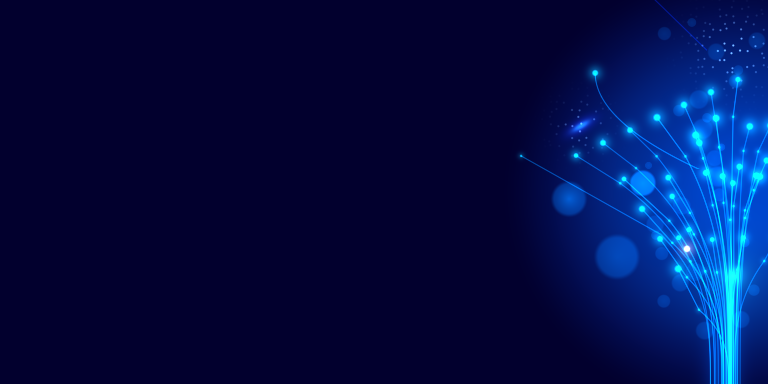
Write a WebGL 1 fragment shader that draws this background.

```glsl
precision highp float;
// A glowing circuit tree on deep navy: a soft blue halo at the right, a trunk of
// light fibres whose cubic stems fan out to elbowed twigs with bright nodes,
// plus bokeh discs, star dust and a tiny tilted galaxy, all from distances.
uniform vec2 u_resolution;

float hash(float n) { return fract(sin(n * 12.9898 + 4.1) * 43758.547); }

float stroke(float d) {
  return smoothstep(max(0.003, 1.1 / u_resolution.y), 0.0, d);
}

float segment(vec2 p, vec2 a, vec2 b) {
  vec2 ab = b - a;
  return length(p - a - ab * clamp(dot(p - a, ab) / dot(ab, ab), 0.0, 1.0));
}

float node(vec2 p, vec2 c, float size) {
  float d = length(p - c) / size;
  return smoothstep(1.0, 0.3, d) + 0.45 * exp(-d * d * 0.3);
}

// Flat translucent disc with a slightly softened rim
float bokeh(vec2 p, vec2 c, float r) {
  float d = length(p - c) / r;
  return smoothstep(1.08, 0.82, d) * (0.75 + 0.25 * (1.0 - d));
}

// Cubic stem rising from the trunk, then a straight twig to its tip
float branch(vec2 p, float root, vec2 joint, vec2 tip) {
  float t = clamp(p.y / joint.y, 0.0, 1.0);
  float lean = joint.x - root;
  float slope = 3.0 * lean * t * t / joint.y;
  float d = abs(p.x - root - lean * t * t * t) / sqrt(1.0 + slope * slope);
  return max(stroke(d) * step(p.y, joint.y), stroke(segment(p, joint, tip)));
}

// Sparse twinkles, one candidate per grid cell
float dust(vec2 p) {
  vec2 cell = floor(p / 0.019);
  float id = dot(cell, vec2(1.0, 57.0));
  vec2 q = p - (cell + 0.25 + 0.5 * vec2(hash(id), hash(id + 0.4))) * 0.019;
  return step(0.45, hash(id + 0.7)) * smoothstep(0.0045, 0.0005, length(q));
}

vec3 halo(vec2 p) {
  float g = 1.0 - length((p - vec2(1.94, 0.5)) / vec2(0.64, 0.6));
  vec3 col = mix(vec3(0.008, 0.0, 0.18), vec3(0.01, 0.05, 0.32), smoothstep(0.0, 0.28, g));
  col = mix(col, vec3(0.01, 0.15, 0.53), smoothstep(0.18, 0.52, g));
  return mix(col, vec3(0.0, 0.27, 0.8), smoothstep(0.42, 0.9, g));
}

vec3 tree(vec2 p) {
  float lines = 0.0, nodes = 0.0;
  for (int i = 0; i < 30; i++) {
    float k = float(i), h = hash(k), g = hash(k + 0.5);
    // Outer crown row, lower left row, then the scattered interior
    vec2 tip = vec2(1.5 + 0.0703 * k, 0.595 + 0.033 * k);
    if (i > 6) tip = vec2(1.766 - 0.047 * (k - 7.0), 0.3 + 0.078 * (k - 7.0));
    if (i > 10) tip = vec2(1.73 + 0.3 * fract(k * 0.618), 0.36 + 0.36 * h);
    float bend = 0.5 + 0.5 * g;
    vec2 joint = tip + vec2((1.89 - tip.x) * 0.45 * bend, -0.11 * bend);
    float root = 1.85 + 0.06 * clamp((tip.x - 1.55) * 2.2, 0.0, 1.0) + 0.02 * h;
    lines += branch(p, root, joint, tip) * (0.4 + 0.3 * g);
    nodes += node(p, tip, 0.008 + 0.004 * h) + 0.5 * node(p, joint, 0.005);
  }

  // Long straight feeler and the sweeping parabolic one
  vec2 feeler = vec2(1.357, 0.594);
  lines += 0.5 * branch(p, 1.85, vec2(1.72, 0.39), feeler);
  float drop = 0.81 - p.y;
  float sweep = abs(p.x - 1.55 - 4.3 * drop * drop) / sqrt(1.0 + 74.0 * drop * drop);
  lines += 0.6 * stroke(sweep) * step(0.0, drop) * step(drop, 0.25);
  nodes += node(p, vec2(1.55, 0.81), 0.01) + 0.5 * node(p, feeler, 0.005);

  // Trunk shaft and its hot core
  float shaft = exp(-abs(p.x - 1.901) / 0.007) * smoothstep(0.31, 0.2, p.y);
  shaft *= 0.45 + 0.55 * smoothstep(0.0, 0.12, p.y);
  float sheath = exp(-pow((p.x - 1.885) / 0.045, 2.0)) * smoothstep(0.4, 0.0, p.y);
  float core = length(p - vec2(1.909, 0.281));
  vec3 col = vec3(0.0, 0.5, 0.75) * min(lines, 1.3);
  col += vec3(0.03, 0.75, 0.8) * min(nodes, 1.2);
  col += vec3(0.1, 0.75, 0.7) * shaft + vec3(0.0, 0.13, 0.3) * sheath;
  return col + vec3(0.1, 0.8, 0.7) * (exp(-core * 70.0) + 0.3 * exp(-core * 18.0));
}

vec3 discs(vec2 p) {
  float soft = 0.8 * bokeh(p, vec2(1.607, 0.331), 0.058);
  soft += bokeh(p, vec2(1.482, 0.482), 0.046) * exp(-length(p - vec2(1.482, 0.482)) * 12.0) * 1.5;
  soft += 1.9 * bokeh(p, vec2(1.674, 0.523), 0.034);
  for (int i = 0; i < 26; i++) {
    float k = float(i) + 40.0, h = hash(k);
    vec2 c = vec2(2.0 - 0.36 * h, 0.1 + 0.85 * fract(k * 0.618));
    soft += 0.5 * bokeh(p, c, 0.008 + 0.02 * hash(k + 0.3));
  }
  return vec3(0.0, 0.2, 0.32) * soft;
}

vec3 sky(vec2 p) {
  // Tilted galaxy, star dust, a faint diagonal ray and one warm star
  vec2 q = p - vec2(1.513, 0.672);
  vec2 r = vec2(0.86 * q.x + 0.51 * q.y, 0.86 * q.y - 0.51 * q.x);
  vec3 col = vec3(0.08, 0.45, 0.5) * exp(-dot(r / vec2(0.022, 0.007), r / vec2(0.022, 0.007)));
  col += vec3(0.05, 0.08, 0.4) * exp(-dot(r / vec2(0.04, 0.016), r / vec2(0.04, 0.016)));
  vec2 top = (p - vec2(1.91, 0.87)) / vec2(0.08, 0.075);
  float field = exp(-dot(top, top)) + 0.6 * exp(-dot(r, r) / 0.003);
  col += vec3(0.5, 0.7, 0.8) * dust(p) * field;
  col += vec3(0.0, 0.06, 0.3) * stroke(segment(p, vec2(1.706, 1.0), vec2(1.84, 0.87)));
  return col + vec3(1.0, 0.75, 0.6) * node(p, vec2(1.789, 0.352), 0.011);
}

void main() {
  vec2 p = gl_FragCoord.xy / u_resolution * vec2(2.0, 1.0);
  vec3 col = halo(p);
  if (p.x > 1.25) col += discs(p) + tree(p) + sky(p);
  gl_FragColor = vec4(min(col, 1.0), 1.0);
}
```
